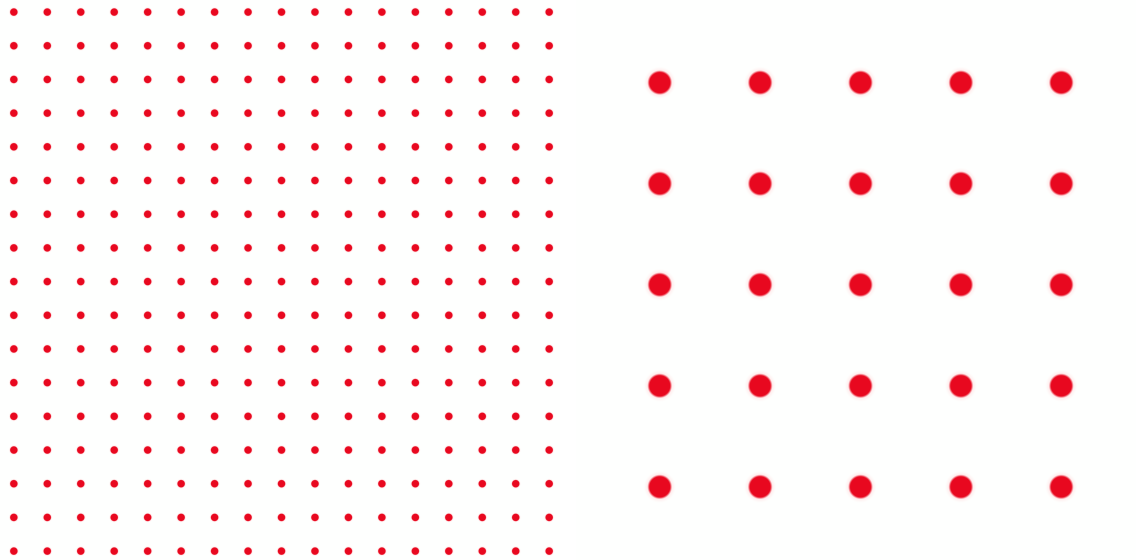
Left: the whole. Right: its middle third, enlarged.
Reproduce this pattern procedurally as a WebGL 2 fragment shader.

```glsl
#version 300 es
precision highp float;

// A regular grid of small red dots, 17 across and 17 down, on near-white.
// Each point is folded to its nearest grid node; the distance to that node
// gives a soft-edged disc with a faint pink fringe around it.

uniform vec2 u_resolution;
out vec4 fragColor;

const vec2 FIRST_DOT = vec2(0.0247, 0.0159);   // centre of the lower left dot
const vec2 SPACING = vec2(0.05975, 0.06016);
const float DOT_RADIUS = 0.0067;
const float EDGE_SOFTNESS = 0.0009;
const float FRINGE_RADIUS = 0.0098;

const vec3 PAPER = vec3(0.995, 1.0, 0.995);
const vec3 FRINGE = vec3(1.0, 0.93, 0.93);
const vec3 RED = vec3(0.91, 0.03, 0.12);

// Offset from the nearest node of a grid
vec2 gridOffset(vec2 p, vec2 origin, vec2 spacing) {
    vec2 cell = (p - origin) / spacing;
    return (fract(cell + 0.5) - 0.5) * spacing;
}

// Coverage of a disc whose edge blends over the given half width
float disc(float dist, float radius, float softness) {
    return 1.0 - smoothstep(radius - softness, radius + softness, dist);
}

void main() {
    vec2 uv = gl_FragCoord.xy / u_resolution;
    float pixel = 1.0 / min(u_resolution.x, u_resolution.y);
    float dist = length(gridOffset(uv, FIRST_DOT, SPACING));

    // Fringe first, then the solid dot over it
    float fringe = disc(dist, 0.5 * (DOT_RADIUS + FRINGE_RADIUS),
                        0.5 * (FRINGE_RADIUS - DOT_RADIUS));
    float dot_ = disc(dist, DOT_RADIUS, max(EDGE_SOFTNESS, 0.75 * pixel));

    vec3 color = mix(PAPER, FRINGE, fringe);
    color = mix(color, RED, dot_);
    fragColor = vec4(color, 1.0);
}
```
